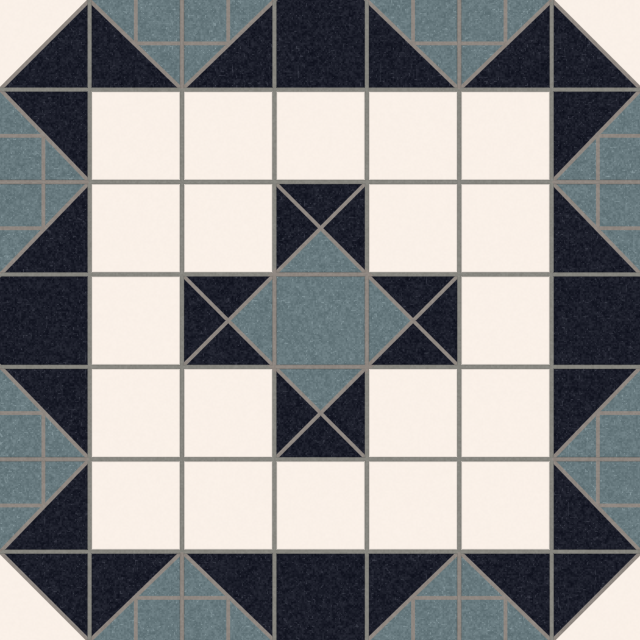
Give the GLSL for this pattern, as a Shadertoy shader.

```glsl
// Geometric floor tiling: a pale square field holds a dark and slate star,
// framed by a border of dark and slate triangles with clipped corners.
// One folded octant picks the tiles; line distances lay grout over the joints.

const float CELLS_ACROSS = 6.925;
const float FIELD_EDGE = 2.5;
const float CORNER_CUT = 5.97;
const float WEDGE_SLOPE = 0.965;
const float JOINT_HALF_WIDTH = 0.023;
const vec3 CREAM = vec3(0.98, 0.942, 0.908);
const vec3 NAVY = vec3(0.105, 0.115, 0.16);
const vec3 SLATE = vec3(0.405, 0.475, 0.495);
const vec3 GREY_GROUT = vec3(0.53, 0.525, 0.50);
const vec3 WARM_GROUT = vec3(0.56, 0.53, 0.505);

float hash(vec2 p) {
    vec3 h = fract(vec3(p.xyx) * 0.1031);
    h += dot(h, h.yzx + 33.33);
    return fract((h.x + h.y) * h.z);
}

float valueNoise(vec2 p) {
    vec2 cell = floor(p);
    vec2 f = fract(p);
    f = f * f * (3.0 - 2.0 * f);
    float low = mix(hash(cell), hash(cell + vec2(1.0, 0.0)), f.x);
    float high = mix(hash(cell + vec2(0.0, 1.0)), hash(cell + 1.0), f.x);
    return mix(low, high, f.y);
}

// Fine mineral grain, centred on zero
float grain(vec2 uv) {
    return 0.65 * valueNoise(uv * 410.0) + 0.35 * valueNoise(uv * 190.0) - 0.5;
}

// Distance to the nearest main joint along one folded axis
float jointDistance(float x) {
    return abs(x - min(floor(x), FIELD_EDGE - 0.5) - 0.5);
}

// Signed height inside the border wedge whose tip touches the field
float wedgeHeight(float across, float outward) {
    return outward - FIELD_EDGE - abs(across - 1.5) * WEDGE_SLOPE;
}

bool insideStar(float across, float outward) {
    return across < 0.5 && outward < 1.5;
}

vec3 tileColor(float across, float outward) {
    if (outward > FIELD_EDGE) {
        if (across > FIELD_EDGE)
            return across + outward > CORNER_CUT ? CREAM : NAVY;
        return wedgeHeight(across, outward) > 0.0 ? SLATE : NAVY;
    }
    if (insideStar(across, outward))
        return across + outward < 1.0 ? SLATE : NAVY;
    return CREAM;
}

// Slanted joints and the small subdivisions of the slate wedges
float detailDistance(float across, float outward) {
    float d = 1.0;
    if (outward > FIELD_EDGE) {
        if (across > FIELD_EDGE)
            return abs(across + outward - CORNER_CUT) * 0.7071;
        float height = wedgeHeight(across, outward);
        d = abs(height) * 0.7071;
        if (height > 0.0) {
            d = min(d, abs(outward - 3.0));
            d = min(d, abs(abs(across - 1.5) - 0.5));
        }
    } else if (insideStar(across, outward) && outward > 0.5) {
        d = abs(abs(outward - 1.0) - across) * 0.7071;
    }
    return d;
}

float coverage(float dist, float halfWidth, float aa) {
    return 1.0 - smoothstep(halfWidth - aa, halfWidth + aa, dist);
}

void mainImage(out vec4 fragColor, in vec2 fragCoord) {
    vec2 uv = fragCoord / iResolution.xy;
    vec2 folded = abs(uv - vec2(0.501, 0.499)) * CELLS_ACROSS;
    float across = min(folded.x, folded.y);
    float outward = max(folded.x, folded.y);
    float aa = 0.75 * CELLS_ACROSS / min(iResolution.x, iResolution.y);

    // Speckled tile faces
    vec3 color = tileColor(across, outward);
    float speckle = grain(uv);
    float paleness = smoothstep(0.6, 0.9, color.r);
    color += speckle * mix(0.12, 0.015, paleness);
    float fleck = smoothstep(0.78, 1.0, valueNoise(uv * 330.0 + 71.0));
    color += fleck * 0.08 * (1.0 - paleness);

    // Joints, with a soft shade along the main grid
    float mainJoint = min(jointDistance(across), jointDistance(outward));
    float detailJoint = detailDistance(across, outward);
    color *= 1.0 - 0.12 * coverage(mainJoint, JOINT_HALF_WIDTH + 0.008, aa);
    vec3 warm = WARM_GROUT + speckle * 0.06;
    bool nearSlate = across + outward < 1.06 || wedgeHeight(across, outward) > 0.0;
    vec3 grey = nearSlate ? warm : GREY_GROUT + speckle * 0.06;
    grey *= 1.0 - 0.1 * smoothstep(0.008, JOINT_HALF_WIDTH, mainJoint);
    color = mix(color, warm, coverage(detailJoint, JOINT_HALF_WIDTH * 0.9, aa));
    color = mix(color, grey, coverage(mainJoint, JOINT_HALF_WIDTH, aa));

    fragColor = vec4(clamp(color, 0.0, 1.0), 1.0);
}
```
